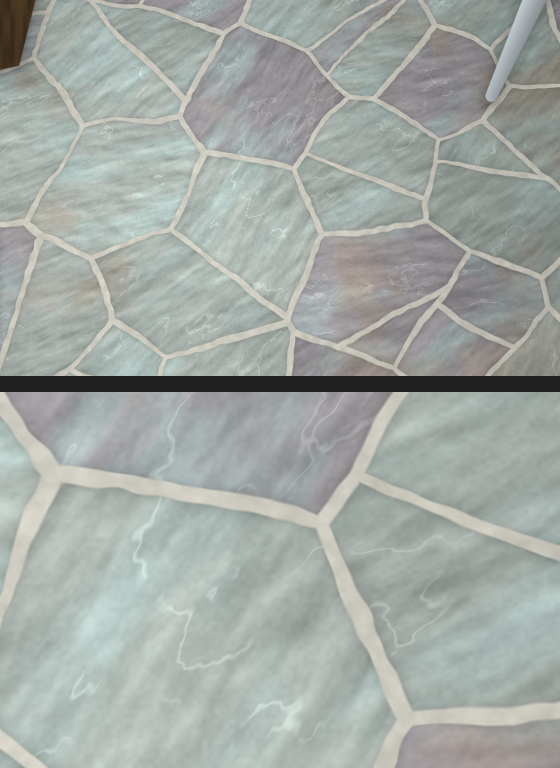
Top, the full canvas; bottom, a detail of the centre.
Reproduce this texture procedurally as a Shadertoy shader.

```glsl
// Irregular slate flagstone floor with pale mortar joints, a wooden corner and a metal leg.

const float STONES_PER_HEIGHT = 2.6;
const float PERSPECTIVE = 0.2;      // how much stones shrink towards the top
const float JITTER = 0.86;
const float SPLIT_SHARE = 0.48;     // share of stones cut in two
const float PURPLE_SHARE = 0.42;
const float JOINT_HALF_WIDTH = 0.021;
const float RELIEF = 0.42;
const vec2 LIGHT_CENTRE = vec2(0.45, 0.36);
const vec3 GREEN_SLATE = vec3(0.590, 0.622, 0.600);
const vec3 PURPLE_SLATE = vec3(0.545, 0.532, 0.545);
const vec3 TEAL_BLOOM = vec3(0.62, 0.70, 0.69);
const vec3 RUST = vec3(0.60, 0.53, 0.47);
const vec3 MORTAR = vec3(0.755, 0.745, 0.705);
const vec3 WOOD = vec3(0.25, 0.19, 0.12);
const vec3 METAL = vec3(0.68, 0.71, 0.73);

vec2 hash2(vec2 p) {
    vec3 h = fract(p.xyx * vec3(0.1031, 0.1030, 0.0973));
    h += dot(h, h.yzx + 33.33);
    return fract((h.xx + h.yz) * h.zy);
}

float noise(vec2 p) {
    vec2 i = floor(p), f = fract(p);
    f = f * f * (3.0 - 2.0 * f);
    float low = mix(hash2(i).x, hash2(i + vec2(1, 0)).x, f.x);
    float high = mix(hash2(i + vec2(0, 1)).x, hash2(i + vec2(1, 1)).x, f.x);
    return mix(low, high, f.y);
}

float fbm(vec2 p) {
    float sum = 0.0, weight = 0.5;
    for (int i = 0; i < 5; i++) {
        sum += weight * noise(p);
        p = mat2(1.6, 1.2, -1.2, 1.6) * p + 7.3;
        weight *= 0.5;
    }
    return sum;
}

vec2 seed(vec2 cell) {
    return cell + 0.5 + JITTER * (hash2(cell + 41.0) - 0.5);
}

// Returns distance to the nearest joint and the stone's id.
vec3 flagstones(vec2 p) {
    vec2 base = floor(p), cell = base;
    float nearest = 1e3;
    for (int y = -2; y <= 2; y++)
    for (int x = -2; x <= 2; x++) {
        vec2 c = base + vec2(x, y);
        float d = length(seed(c) - p);
        if (d < nearest) { nearest = d; cell = c; }
    }
    vec2 centre = seed(cell);
    float edge = 1e3;
    for (int y = -2; y <= 2; y++)
    for (int x = -2; x <= 2; x++) {
        if (x == 0 && y == 0) continue;
        vec2 other = seed(cell + vec2(x, y));
        edge = min(edge, dot(0.5 * (centre + other) - p, normalize(other - centre)));
    }
    // Cut some stones along a straight line, which makes T junctions
    vec2 cut = hash2(cell + 97.0);
    if (cut.x < SPLIT_SHARE) {
        float angle = 6.2832 * cut.y;
        float side = dot(p - centre, vec2(cos(angle), sin(angle))) - 0.1;
        edge = min(edge, abs(side));
        cell += side > 0.0 ? 53.0 : 0.0;
    }
    return vec3(edge, cell);
}

vec3 slate(vec2 p, vec2 id) {
    vec2 kind = hash2(id + 11.0), turn = hash2(id + 29.0);
    float angle = mix(0.2, 1.1, turn.x);
    vec2 grain = mat2(cos(angle), -sin(angle), sin(angle), cos(angle)) * p + turn * 37.0;

    // Body colour with teal bands and rusty stains
    vec3 colour = kind.x < PURPLE_SHARE ? PURPLE_SLATE : GREEN_SLATE;
    colour *= 0.94 + 0.12 * kind.y;
    float bands = fbm(grain * vec2(1.3, 4.0));
    colour = mix(colour, TEAL_BLOOM, 0.6 * smoothstep(0.47, 0.72, bands));
    colour = mix(colour, RUST, 0.45 * smoothstep(0.54, 0.74, fbm(p * 1.7 + 60.0)));

    // Cleft surface lit from one side, with thin broken creases
    vec2 cleft = grain * vec2(4.0, 11.0);
    float slope = fbm(cleft) - fbm(cleft + vec2(0.15, 0.3));
    float ridge = 1.0 - abs(2.0 * fbm(grain * vec2(2.2, 4.5) + 19.0) - 1.0);
    float crease = smoothstep(0.965, 1.0, ridge) * smoothstep(0.48, 0.7, noise(grain * 4.0));
    float speckle = noise(p * 75.0) - 0.5;
    return colour * (1.0 + RELIEF * slope + 0.13 * crease + 0.05 * speckle
                     + 0.16 * (fbm(p * 3.0) - 0.48));
}

void mainImage(out vec4 fragColor, in vec2 fragCoord) {
    vec2 uv = fragCoord / iResolution.y;
    float soft = max(1.0 / iResolution.y, 0.002);
    vec2 floorPos = vec2(uv.x - 0.74, uv.y) * STONES_PER_HEIGHT / (1.0 - PERSPECTIVE * uv.y) + 20.0;

    // Ragged outlines
    vec2 wobble = vec2(noise(floorPos * 3.0), noise(floorPos * 3.0 + 50.0)) - 0.5;
    vec2 chips = vec2(noise(floorPos * 17.0), noise(floorPos * 17.0 + 50.0)) - 0.5;
    vec3 stone = flagstones(floorPos + 0.07 * wobble + 0.014 * chips);

    float width = JOINT_HALF_WIDTH * mix(0.65, 1.35, noise(floorPos * 2.3 + 9.0));
    float joint = 1.0 - smoothstep(-1.0, 1.0, (stone.x - width) / (soft * STONES_PER_HEIGHT));
    float rim = exp(-max(stone.x - width, 0.0) * 65.0);

    vec3 colour = slate(floorPos, stone.yz) * (1.0 - 0.12 * rim);
    vec3 mortar = MORTAR * (0.91 + 0.18 * fbm(floorPos * 22.0));
    vec2 toLight = uv - LIGHT_CENTRE;
    float light = mix(0.85, 1.19, exp(-1.5 * dot(toLight, toLight)));
    colour = mix(colour * light, mortar * mix(1.0, light, 0.5), joint);

    // Wooden corner, upper left
    float wood = max(uv.x - 0.072 + 0.25 * (0.91 - uv.y), 0.815 + 0.2 * uv.x - uv.y);
    vec3 timber = WOOD * (0.75 + 0.5 * noise(uv * vec2(90.0, 14.0)));
    colour = mix(colour * (1.0 - 0.3 * exp(-max(wood, 0.0) * 30.0)), timber, smoothstep(soft, -soft, wood));

    // Tapered metal leg, upper right
    vec2 foot = vec2(1.307, 0.745), axis = vec2(0.13, 0.29);
    float along = clamp(dot(uv - foot, axis) / dot(axis, axis), 0.0, 1.0);
    vec2 across = uv - foot - along * axis;
    float leg = length(across) - mix(0.016, 0.032, along);
    vec3 metal = METAL * (0.95 - 7.0 * across.x);
    colour = mix(colour * (1.0 - 0.25 * exp(-max(leg, 0.0) * 60.0)), metal, smoothstep(soft, -soft, leg));

    fragColor = vec4(clamp(colour, 0.0, 1.0), 1.0);
}
```
